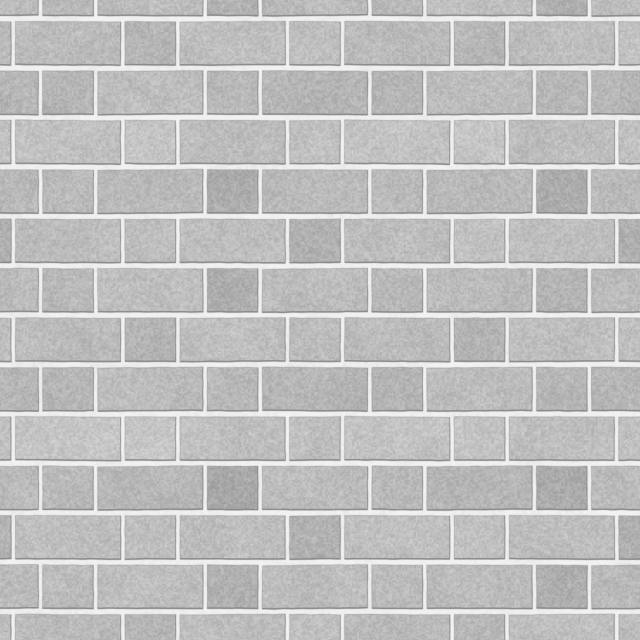
Reproduce this texture procedurally as a WebGL 1 fragment shader.

```glsl
precision highp float;

uniform vec2 u_resolution;

float hash(vec2 p) {
  vec3 h = fract(p.xyx * 0.1031);
  h += dot(h, h.yzx + 33.33);
  return fract((h.x + h.y) * h.z);
}

float noise(vec2 p) {
  vec2 i = floor(p), f = fract(p);
  f = f * f * (3.0 - 2.0 * f);
  return mix(mix(hash(i), hash(i + vec2(1.0, 0.0)), f.x),
             mix(hash(i + vec2(0.0, 1.0)), hash(i + 1.0), f.x), f.y);
}

float boxDistance(vec2 p, vec2 halfSize, float radius) {
  vec2 d = abs(p) - halfSize + radius;
  return length(max(d, 0.0)) + min(max(d.x, d.y), 0.0) - radius;
}

void main() {
  vec2 uv = gl_FragCoord.xy / u_resolution.y;
  float pixel = 1.0 / u_resolution.y;
  vec2 period = vec2(0.2572, 0.0772);

  // Courses counted downward, every second one shifted by half a period
  float down = (0.9707 - uv.y) / period.y;
  float row = floor(down);
  float oddRow = mod(row, 2.0);
  float across = (uv.x - 0.0208) / period.x - 0.5 * oddRow;
  float column = floor(across);
  float x = fract(across) * period.x;

  // Each period holds one long and one short brick
  float isShort = step(0.1712, x);
  vec2 halfSize = vec2(mix(0.0856, 0.0430, isShort) - 0.0029, 0.0345);
  vec2 local = vec2(x - mix(0.0856, 0.2142, isShort), (fract(down) - 0.5) * period.y);

  // Slight tilt and uneven edges
  vec2 brick = vec2(column * 2.0 + isShort, row);
  vec2 tile = mod(brick, vec2(4.0, 6.0));
  local.y += local.x * (hash(tile + 61.0) - 0.5) * 0.022;
  local += 0.0009 * (vec2(noise(uv * 70.0), noise(uv * 70.0 + 37.0)) - 0.5);
  float dist = boxDistance(local, halfSize, 0.0015);
  float inside = 1.0 - smoothstep(-0.7 * pixel, 0.7 * pixel, dist);

  // Brick tone: repeating variation, soft blotches and fine grain
  float tone = mix(0.745, 0.722, oddRow) - 0.012 * isShort;
  tone += (hash(tile + 17.0) - 0.5) * mix(0.05, 0.085, isShort);
  tone += (hash(brick + 140.0) - 0.5) * 0.015;
  tone += (noise(uv * 24.0 + brick * 7.0) - 0.5) * 0.03;
  float grain = 0.65 * noise(uv * 370.0) + 0.35 * noise(uv * 190.0 + 50.0);
  tone += (grain - 0.5) * 0.13;

  // Dark lips at the bottom and right, faint ones at the top and left
  vec2 farEdge = 1.0 - smoothstep(vec2(0.0008, 0.0014), vec2(0.0026, 0.0034), halfSize - local);
  vec2 nearEdge = 1.0 - smoothstep(0.0004, 0.0024, halfSize + local);
  tone = mix(tone, 0.53, max(farEdge.x * 0.65, farEdge.y * 0.9));
  tone = mix(tone, 0.62, max(nearEdge.x, nearEdge.y) * 0.4);

  // Pale mortar with faint stains
  float mortar = 0.95 - 0.05 * noise(uv * 210.0 + 90.0) * noise(uv * 35.0);
  mortar -= 0.06 * (1.0 - smoothstep(0.0, 0.002, dist));

  gl_FragColor = vec4(vec3(mix(mortar, tone, inside)), 1.0);
}
```
